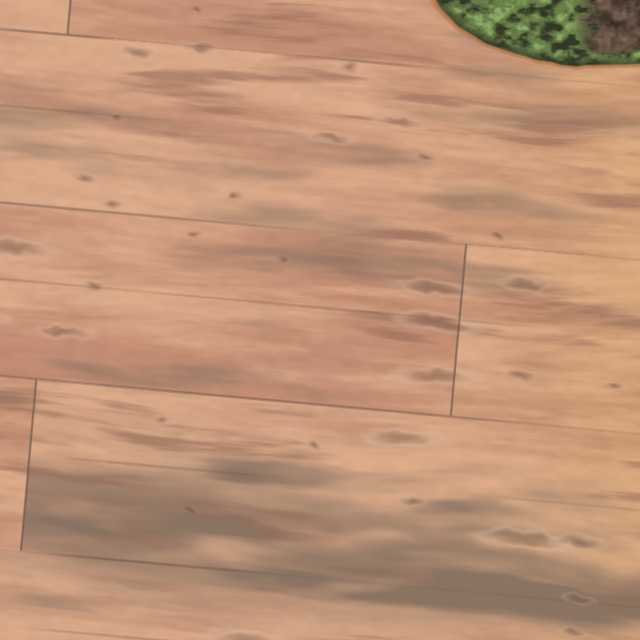
This texture is drawn by a WebGL 1 fragment shader. Its source:

```glsl
precision highp float;
// Weathered, tilted wood planks with smoky stains, knots and a clump of leaves in one corner.
uniform vec2 u_resolution;

const vec3 LIGHT_WOOD = vec3(0.85, 0.66, 0.53);
const vec3 MID_WOOD = vec3(0.78, 0.58, 0.47);
const vec3 RED_WOOD = vec3(0.76, 0.55, 0.45);
const vec3 STREAK = vec3(0.58, 0.42, 0.35);
const vec3 SMOKE = vec3(0.51, 0.43, 0.37);
const vec3 KNOT = vec3(0.42, 0.33, 0.29);
const vec3 PALE = vec3(0.89, 0.75, 0.64);
const vec3 LEAF_DARK = vec3(0.20, 0.22, 0.15);
const vec3 LEAF = vec3(0.41, 0.49, 0.28);
const vec3 LEAF_LIGHT = vec3(0.55, 0.68, 0.40);
const vec3 SOIL = vec3(0.36, 0.29, 0.24);
const vec3 RIM = vec3(0.70, 0.43, 0.24);
const float TILT = 0.09;
const float ROW_HEIGHT = 0.27;
const float ROW_START = 0.141;
const float PLANK_LENGTH = 1.95;
const float JOINT_START = 0.02;
const float SMOKE_CENTRE = 0.20;
const float SMOKE_WIDTH = 0.10;
const vec2 KNOT_CELL = vec2(0.17, 0.065);
const vec2 CLUMP_CENTRE = vec2(0.931, 1.052);
const vec2 CLUMP_RADII = vec2(0.268, 0.156);

float hash(vec2 p) {
  return fract(sin(dot(p, vec2(127.1, 311.7))) * 43758.545);
}

float noise(vec2 p) {
  vec2 i = floor(p), f = fract(p);
  f = f * f * (3.0 - 2.0 * f);
  return mix(mix(hash(i), hash(i + vec2(1.0, 0.0)), f.x),
             mix(hash(i + vec2(0.0, 1.0)), hash(i + 1.0), f.x), f.y);
}

float fbm(vec2 p) {
  float sum = 0.0, amp = 0.533;
  for (int i = 0; i < 4; i++) {
    sum += amp * noise(p);
    p = p * 2.03 + 17.3;
    amp *= 0.5;
  }
  return sum;
}

// Dark heart (x) and pale swirl (y) of randomly scattered knots.
vec2 knots(vec2 g) {
  vec2 cell = floor(g / KNOT_CELL), total = vec2(0.0);
  for (int j = -1; j <= 1; j++) {
    for (int i = -1; i <= 1; i++) {
      vec2 id = cell + vec2(float(i), float(j));
      float size = hash(id + 3.7);
      vec2 jitter = vec2(hash(id + 11.3), hash(id + 27.9));
      vec2 d = g - (id + 0.2 + 0.6 * jitter) * KNOT_CELL;
      d += 0.008 * (vec2(noise(g * 70.0), noise(g * 70.0 + 40.0)) - 0.5);
      float r = length(d / mix(vec2(0.007, 0.004), vec2(0.045, 0.009), size * size));
      float present = step(0.62, hash(id + 51.1));
      total.x += present * exp(-r * r) * mix(0.75, 0.5, size);
      total.y += present * exp(-6.0 * (r - 1.5) * (r - 1.5)) * 0.4 * size;
    }
  }
  return min(total, 1.0);
}

vec3 wood(vec2 uv) {
  float c = cos(TILT), s = sin(TILT);
  vec2 g = vec2(c * uv.x - s * uv.y, s * uv.x + c * uv.y);

  // Staggered plank layout
  float rowPos = (g.y - ROW_START) / ROW_HEIGHT;
  float row = floor(rowPos);
  float jointPos = (g.x - JOINT_START) / PLANK_LENGTH - row / 3.0;
  float piece = floor(jointPos + 0.0001);
  float tint = fract(0.37 * row - 0.5 * piece);

  // Stretched, gently waving grain
  vec2 w = g + vec2(0.0, 0.022 * (noise(g * vec2(4.0, 9.0)) - 0.5));
  vec2 seed = vec2(piece * 7.3, row * 3.1);
  float broad = fbm(w * vec2(1.7, 13.0) + seed);
  float fine = fbm(w * vec2(9.0, 75.0) + seed);
  float tone = 0.56 + 1.5 * (broad - 0.5) + 0.55 * (fine - 0.5) - 0.45 * (tint - 0.4);
  vec3 col = mix(mix(MID_WOOD, RED_WOOD, tint), LIGHT_WOOD, smoothstep(0.2, 0.85, tone));
  col *= 1.0 + 0.07 * (fine - 0.5) + 0.04 * (noise(g * vec2(60.0, 130.0)) - 0.5);
  col.b -= 0.035 * smoothstep(0.5, 1.1, uv.x);

  // Smoky stains and thin dark streaks
  float band = (g.y - SMOKE_CENTRE) / SMOKE_WIDTH;
  float smoke = exp(-band * band) * step(-0.5, piece);
  smoke *= smoothstep(0.32, 0.68, fbm(w * vec2(3.0, 12.0) + 5.2));
  float haze = smoothstep(0.56, 0.8, fbm(w * vec2(2.6, 16.0) + 31.0));
  col = mix(col, SMOKE, min(0.85 * smoke + 0.55 * haze, 0.9));
  float streak = smoothstep(0.54, 0.78, fbm(w * vec2(5.0, 42.0) + 63.0));
  col = mix(col, STREAK, 0.6 * streak * smoothstep(0.35, 0.7, noise(g * vec2(3.0, 9.0) + 8.0)));

  // Knots
  vec2 k = knots(w);
  col = mix(col, PALE, k.y);
  col = mix(col, KNOT, k.x * 0.75);

  // Butt joints, row seams and fainter half-row seams
  float joint = abs(fract(jointPos + 0.5) - 0.5) * PLANK_LENGTH;
  float seam = abs(fract(rowPos + 0.5) - 0.5) * ROW_HEIGHT;
  float halfSeam = abs(fract(rowPos) - 0.56) * ROW_HEIGHT;
  float wear = smoothstep(0.3, 0.75, noise(g * vec2(6.0, 4.0) + 19.0));
  float line = 0.65 * (1.0 - smoothstep(0.0005, 0.003, joint));
  line = max(line, (0.12 + 0.4 * wear) * (1.0 - smoothstep(0.0005, 0.0035, seam)));
  line = max(line, 0.25 * wear * (1.0 - smoothstep(0.0005, 0.0035, halfSeam)));
  return mix(col, KNOT, line);
}

vec3 foliage(vec2 uv, float depth) {
  float leaf = fbm(uv * vec2(55.0, 70.0));
  vec3 col = mix(LEAF_DARK, LEAF, smoothstep(0.28, 0.55, leaf));
  col = mix(col, LEAF_LIGHT, smoothstep(0.55, 0.75, leaf));
  vec3 soil = SOIL * (0.4 + 1.2 * fbm(uv * 80.0 + 9.0));
  float bare = smoothstep(0.90, 0.94, uv.x + 0.08 * (leaf - 0.5));
  col = mix(col, soil, bare * smoothstep(0.012, 0.03, depth));
  return mix(LEAF_DARK, col, 0.3 + 0.7 * smoothstep(0.002, 0.016, depth));
}

void main() {
  vec2 uv = gl_FragCoord.xy / u_resolution;
  vec3 col = wood(uv);
  float edge = (length((uv - CLUMP_CENTRE) / CLUMP_RADII) - 1.0) * CLUMP_RADII.y;
  edge += 0.004 * (noise(uv * 50.0) - 0.5);
  col = mix(col, RIM, 0.7 * (1.0 - smoothstep(0.001, 0.006, edge)));
  col = mix(col, foliage(uv, -edge), 1.0 - smoothstep(-0.003, 0.001, edge));
  gl_FragColor = vec4(col, 1.0);
}
```
